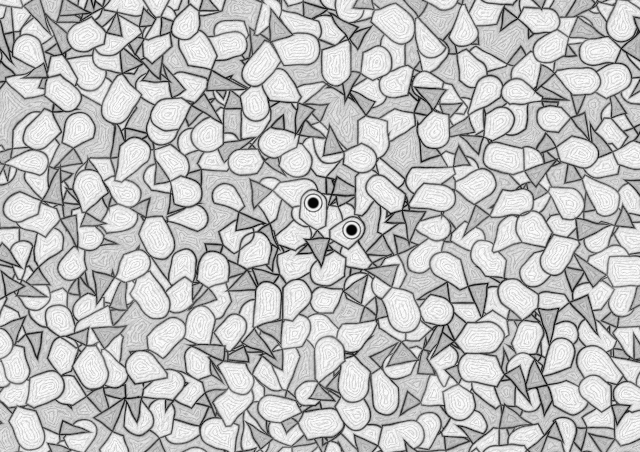
Reproduce this pattern procedurally as a Shadertoy shader.

```glsl
// A pencil-like shoal of overlapping fish: rounded bodies with grey triangle tails.
// Fish sit on a jittered grid with random stacking order; distances to the visible
// edges give the soft outlines and the inner contour strokes. Two fish have eyes.

const float CELL = 0.076;
const int GRID_FISH = 25;
const int ALL_FISH = 27;
const vec2 EYE_A = vec2(0.693, 0.551);
const vec2 EYE_B = vec2(0.778, 0.491);

float hash(vec2 p) {
    return fract(sin(dot(p, vec2(127.1, 311.7))) * 43758.5453);
}

float noise(vec2 p) {
    vec2 i = floor(p), f = fract(p);
    f = f * f * (3.0 - 2.0 * f);
    float low = mix(hash(i), hash(i + vec2(1, 0)), f.x);
    float high = mix(hash(i + vec2(0, 1)), hash(i + vec2(1, 1)), f.x);
    return mix(low, high, f.y);
}

// Half plane leaning by an angle; side is +1 or -1
float slant(vec2 p, float angle, float side) {
    return dot(p, vec2(-cos(angle), side * sin(angle)));
}

// Body: round head at the origin, pointed cut at the rear
float bodyDistance(vec2 p, vec2 rear, float radius, vec2 cuts) {
    float sides = length(vec2(max(p.x, 0.0), p.y)) - radius;
    return max(sides, max(slant(p - rear, cuts.x, 1.0), slant(p - rear, cuts.y, -1.0)));
}

// Tail: triangle opening backwards from its tip
float tailDistance(vec2 p, float size, float skew) {
    float wings = dot(vec2(p.x, abs(p.y)), vec2(0.6, 0.8));
    return max(wings, dot(p, vec2(-0.95, skew)) - size);
}

// Returns body distance, tail distance and stacking priority of one fish
vec3 fish(int index, vec2 uv) {
    vec2 cell = floor(uv / CELL) + vec2(index % 5, index / 5) - 2.0;
    bool hasEye = index >= GRID_FISH;
    if (hasEye) cell = vec2(index, 91);

    float angle = 6.2832 * hash(cell + 0.17);
    float bodyLength = mix(0.045, 0.076, hash(cell + 3.1));
    float radius = mix(0.027, 0.035, hash(cell + 5.3));
    float priority = hash(cell + 7.7);
    vec2 jitter = vec2(hash(cell + 11.9), hash(cell + 13.3)) - 0.5;
    if (hasEye) {
        angle = index == GRID_FISH ? 1.55 : 0.65;
        radius = 0.029;
        priority = float(index) - 20.0;
    }

    vec2 forward = vec2(cos(angle), sin(angle));
    vec2 head = (cell + 0.5 + 0.75 * jitter) * CELL + 0.4 * bodyLength * forward;
    if (hasEye) head = index == GRID_FISH ? EYE_A : EYE_B;

    vec2 offset = uv - head;
    vec2 p = vec2(dot(offset, forward), dot(offset, vec2(-forward.y, forward.x)));
    vec2 rear = vec2(-bodyLength, radius * mix(-0.9, 0.9, hash(cell + 17.1)));
    vec2 cuts = mix(vec2(0.25), vec2(0.95), vec2(hash(cell + 19.7), hash(cell + 23.9)));
    float body = bodyDistance(p, rear, radius, cuts);
    float tail = tailDistance(p - rear, mix(0.032, 0.048, hash(cell + 29.3)), jitter.x);
    return vec3(body, tail, priority);
}

// Dark pencil core with a softer smudge around it
float pencilLine(float d) {
    return 0.45 * exp(-d * d / 4.4e-6) + 0.2 * exp(-d / 0.007);
}

// Eye: black pupil, pale ring and thin rim
float drawEye(float shade, float d, float pixel) {
    float rim = smoothstep(0.003, 0.0, abs(d - 0.0195));
    shade = mix(shade, 0.94, smoothstep(0.0195, 0.0175, d));
    shade -= 0.5 * rim;
    return mix(0.02, shade, smoothstep(0.0115 - pixel, 0.0125 + pixel, d));
}

void mainImage(out vec4 fragColor, in vec2 fragCoord) {
    vec2 uv = fragCoord / iResolution.y;
    float pixel = 1.0 / iResolution.y;
    vec2 wobble = vec2(noise(uv * 38.0), noise(uv * 38.0 + 50.0)) - 0.5;
    vec2 p = uv + 0.005 * wobble;

    // Find the topmost part under this point
    float top = -1.0;
    float base = 0.88;
    for (int i = 0; i < ALL_FISH; i++) {
        vec3 f = fish(i, p);
        if (f.x < 0.0 && f.z > top) { top = f.z; base = 0.985; }
        if (f.y < 0.0 && f.z - 0.12 > top) { top = f.z - 0.12; base = 0.81; }
    }

    // Nearest edge among the parts that are not hidden below it
    float edge = 1.0;
    for (int i = 0; i < ALL_FISH; i++) {
        vec3 f = fish(i, p);
        if (f.z >= top) edge = min(edge, abs(f.x));
        if (f.z - 0.12 >= top) edge = min(edge, abs(f.y));
    }

    // Contour strokes and fine pencil grain
    float wander = 5.0 * noise(p * 75.0) + 2.5 * noise(p * 170.0);
    float stroke = 0.5 + 0.5 * sin(edge * 950.0 + wander);
    float depth = smoothstep(0.004, 0.013, edge);
    float grain = noise(vec2(p.x + p.y, 2.2 * (p.y - p.x)) * 170.0) - 0.5;
    float shade = base - 0.13 * depth * stroke * stroke + 0.11 * grain;

    // Outlines, then the eyes on top
    float weight = mix(0.8, 1.2, noise(p * 14.0));
    shade -= weight * pencilLine(edge);
    shade = drawEye(shade, length(uv - EYE_A), pixel);
    shade = drawEye(shade, length(uv - EYE_B), pixel);

    fragColor = vec4(vec3(clamp(shade, 0.0, 0.985)), 1.0);
}
```
